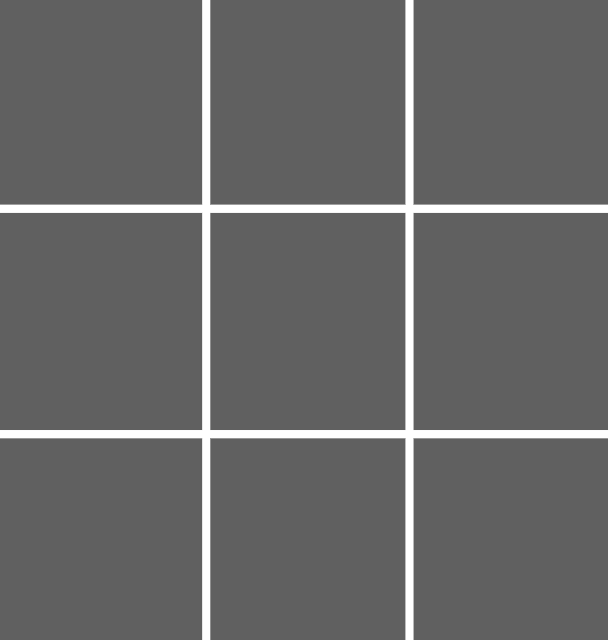
This pattern is drawn by a WebGL 1 fragment shader. Its source:

```glsl
precision highp float;

uniform vec2 u_resolution;

// Lengths are fractions of the canvas width and height
#define FIRST_LINE vec2(0.3392, 0.3216)
#define LINE_SPACING vec2(0.3343, 0.3522)
#define LINE_WIDTH vec2(0.0134, 0.0130)
#define LAST_INDEX 1.0
#define TILE_COLOR vec3(0.378)
#define LINE_COLOR vec3(1.0)

// Signed distance to the nearest grid line on each axis, negative inside
vec2 gridLineDistance(vec2 uv) {
    vec2 index = floor((uv - FIRST_LINE) / LINE_SPACING + 0.5);
    index = clamp(index, 0.0, LAST_INDEX);
    return abs(uv - FIRST_LINE - index * LINE_SPACING) - 0.5 * LINE_WIDTH;
}

void main() {
    vec2 uv = gl_FragCoord.xy / u_resolution;

    // Antialias over one pixel on each axis
    vec2 coverage = clamp(0.5 - gridLineDistance(uv) * u_resolution, 0.0, 1.0);
    float line = max(coverage.x, coverage.y);

    gl_FragColor = vec4(mix(TILE_COLOR, LINE_COLOR, line), 1.0);
}
```
